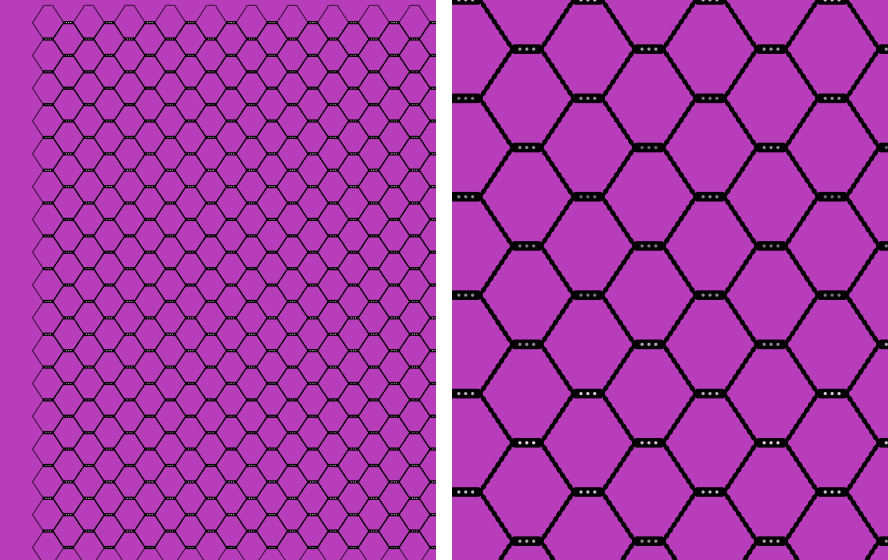
Left, the full canvas; right, a detail of the centre.
This pattern is drawn by a Shadertoy shader. Its source:

```glsl
// Twisted wire netting: hexagonal mesh with beaded strands and tied bars on a flat ground.

// All lengths are in row pitches; ROWS of them span the canvas height.
const float ROWS = 17.07;
const float COLUMN_PITCH = 1.241;
const vec2 FIRST_CELL = vec2(1.467, 0.689);  // centre of the top left cell, from the top left
const float LAST_ROW = 16.0;                 // last row of cells with neighbours below
const float BAR_HALF = 0.145;
const float BAR_RADIUS = 0.049;
const float STRAND_RADIUS = 0.021;
const float BEAD_SWELL = 0.004;
const float BEADS = 9.0;
const float BORDER_RADIUS = 0.014;
const float BORDER_OPACITY = 0.8;
const float TOP_LIFT = 0.028;
const float DOT_SPACING = 0.07;
const float DOT_RADIUS = 0.016;
const float TAU = 6.2832;

const vec3 GROUND = vec3(0.72, 0.24, 0.73);
const vec3 WIRE = vec3(0.015, 0.005, 0.015);
const vec3 GLINT = vec3(0.95, 0.93, 0.95);

// Distance to segment a-b in x, position along it from 0 to 1 in y.
vec2 segment(vec2 p, vec2 a, vec2 b) {
    vec2 ab = b - a;
    float along = clamp(dot(p - a, ab) / dot(ab, ab), 0.0, 1.0);
    return vec2(length(p - a - ab * along), along);
}

float coverage(float dist, float pixel) {
    return clamp(0.5 - dist / pixel, 0.0, 1.0);
}

// Centre of the tie bar nearest to p, out of two staggered lattices.
vec2 nearestBar(vec2 p) {
    float column = p.x / COLUMN_PITCH;
    vec2 upright = vec2(round(column) * COLUMN_PITCH, floor(p.y) + 0.5);
    vec2 staggered = vec2((floor(column) + 0.5) * COLUMN_PITCH, round(p.y));
    return distance(p, upright) < distance(p, staggered) ? upright : staggered;
}

// Slow beat across rows and columns that makes some ties shine.
float glintStrength(vec2 bar) {
    float beat = 0.5 + 0.5 * cos(TAU * (bar.y - 4.5) / 5.0);
    float ripple = 0.5 + 0.5 * sin(bar.x * 2.53 + bar.y * 1.7);
    return 0.42 + 0.38 * beat * beat + 0.15 * ripple;
}

void mainImage(out vec4 fragColor, in vec2 fragCoord) {
    float pixel = ROWS / iResolution.y;
    vec2 p = vec2(fragCoord.x, iResolution.y - fragCoord.y) * pixel - FIRST_CELL;
    vec3 color = GROUND;

    // Sloping strands, mirrored into a quarter cell
    vec2 cell = vec2(COLUMN_PITCH, 1.0);
    vec2 quarter = abs(p - cell * round(p / cell));
    vec2 slope = segment(quarter, vec2(BAR_HALF, 0.5), vec2(0.5 * COLUMN_PITCH - BAR_HALF, 0.0));
    bool border = p.x < -BAR_HALF || p.y < 0.0 || p.y > LAST_ROW;
    float radius = border ? BORDER_RADIUS
                          : STRAND_RADIUS + BEAD_SWELL * cos(TAU * BEADS * slope.y);
    float strand = coverage(slope.x - radius, pixel);
    strand *= border ? BORDER_OPACITY : 1.0;

    // Open left and top edges
    float leftEdge = BAR_HALF - 0.5 * COLUMN_PITCH - STRAND_RADIUS;
    strand *= coverage(leftEdge - p.x, pixel) * coverage(-0.5 - TOP_LIFT - p.y, pixel);
    color = mix(color, WIRE, strand);

    vec2 bar = nearestBar(p);
    vec2 local = p - bar;
    if (bar.x > -0.1 && bar.y > -0.25) {
        // Double tie bar with bright gaps between its strands
        float halfLength = BAR_HALF - 0.5 * BAR_RADIUS;
        float tie = segment(local, vec2(-halfLength, 0.0), vec2(halfLength, 0.0)).x;
        color = mix(color, WIRE, coverage(tie - BAR_RADIUS, pixel));
        float dotX = DOT_SPACING * clamp(round(local.x / DOT_SPACING), -1.0, 1.0);
        float gap = coverage(length(local - vec2(dotX, 0.0)) - DOT_RADIUS, pixel);
        color = mix(color, GLINT, gap * glintStrength(bar));
    } else if (bar.x > -0.1 && bar.y > -0.75) {
        // Single strand closing the top cells
        float halfLength = BAR_HALF - TOP_LIFT;
        float top = segment(local, vec2(-halfLength, -TOP_LIFT), vec2(halfLength, -TOP_LIFT)).x;
        float line = BORDER_OPACITY * coverage(top - BORDER_RADIUS, pixel);
        color = mix(color, WIRE, max(line - strand, 0.0));
    }

    fragColor = vec4(color, 1.0);
}
```
